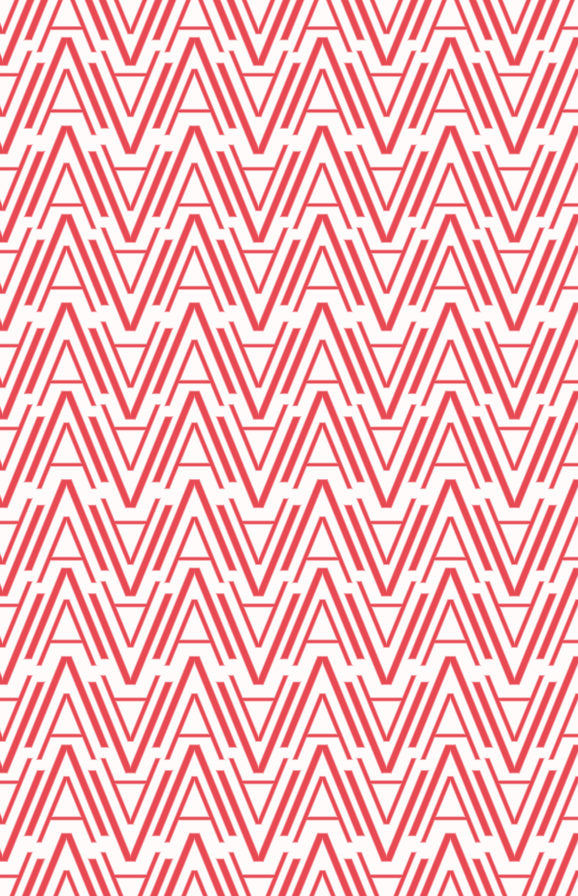
Give the GLSL for this pattern, as a WebGL 2 fragment shader.

```glsl
#version 300 es
precision highp float;
// Interlocking rows of nested red chevrons, upright and inverted, with crossbars.

uniform vec2 u_resolution;
out vec4 fragColor;

// Lengths are in units of 1/768 of the canvas height, y running down.
const float UNITS = 768.0;
const vec2 PERIOD = vec2(109.7, 75.8);
const vec2 UP_APEX = vec2(57.0, 32.0);
const float DOWN_APEX_Y = 132.0;
const float SLOPE = 0.41;            // sideways run of a leg per unit of depth

// Legs: half width of the flat apex, horizontal stroke width, start and end depth
const vec4 OUTER_LEGS = vec4(4.2, 6.4, 0.0, 78.0);
const vec4 INNER_LEGS = vec4(2.3, 4.0, 29.5, 86.0);
const float BAR_DEPTH = 65.5;
const float BAR_HALF = 1.4;
const float INNER_SHIFT = 2.4;       // inner shapes alternate by this from row to row
const float SOFTNESS = 1.1;

const vec3 PAPER = vec3(1.0, 0.985, 0.985);
const vec3 INK = vec3(0.91, 0.29, 0.33);

// Distance to a mirrored pair of slanted legs with level ends
float legs(vec2 p, vec4 shape) {
    float center = shape.x - 0.5 * shape.y + SLOPE * (p.y - shape.z);
    float side = abs(p.x - center) - 0.5 * shape.y;
    float ends = max(shape.z - p.y, p.y - shape.w);
    return max(side * inversesqrt(1.0 + SLOPE * SLOPE), ends);
}

// Distance to one nested chevron; p.y is the depth from its apex
float chevron(vec2 p, float shift) {
    p.x = abs(p.x);
    vec2 inner = p - vec2(0.0, shift);
    float barReach = INNER_LEGS.x - 0.5 * INNER_LEGS.y
                   + SLOPE * (BAR_DEPTH - INNER_LEGS.z);
    float bar = max(inner.x - barReach, abs(inner.y - BAR_DEPTH) - BAR_HALF);
    return min(legs(p, OUTER_LEGS), min(legs(inner, INNER_LEGS), bar));
}

// Signed offset to the nearest column center
float columnOffset(float x) {
    return (fract(x / PERIOD.x + 0.5) - 0.5) * PERIOD.x;
}

void main() {
    float unitsPerPixel = UNITS / u_resolution.y;
    vec2 p = vec2(gl_FragCoord.x, u_resolution.y - gl_FragCoord.y) * unitsPerPixel;

    float upX = columnOffset(p.x - UP_APEX.x);
    float downX = columnOffset(p.x - UP_APEX.x - 0.5 * PERIOD.x);
    float nearestRow = floor((p.y - UP_APEX.y) / PERIOD.y);

    // Shapes are taller than a row, so neighboring rows overlap
    float dist = 1e4;
    for (int i = -1; i <= 1; i++) {
        float row = nearestRow + float(i);
        float shift = INNER_SHIFT * (2.0 * mod(row, 2.0) - 1.0);
        float rowY = row * PERIOD.y;
        float upDepth = p.y - UP_APEX.y - rowY;
        float downDepth = DOWN_APEX_Y + rowY - p.y;
        dist = min(dist, chevron(vec2(upX, upDepth), shift));
        dist = min(dist, chevron(vec2(downX, downDepth), -shift));
    }

    float edge = max(SOFTNESS, 0.7 * unitsPerPixel);
    float coverage = 1.0 - smoothstep(-edge, edge, dist);
    fragColor = vec4(mix(PAPER, INK, coverage), 1.0);
}
```
